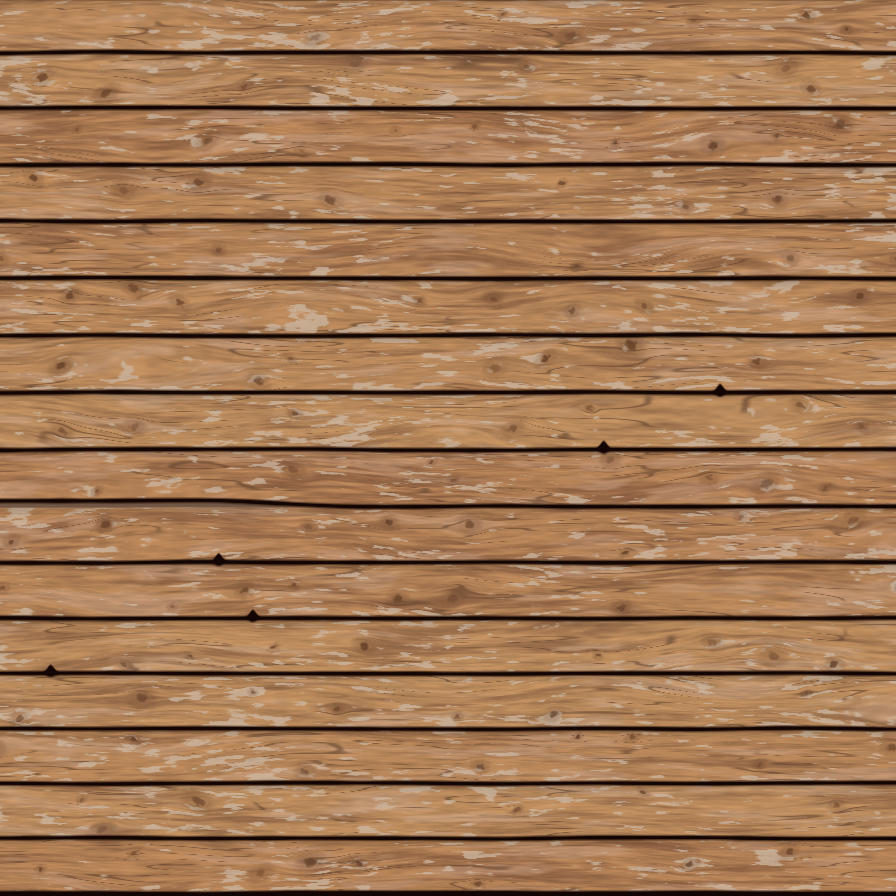
Give the GLSL for this texture, as a WebGL 2 fragment shader.

```glsl
#version 300 es
precision highp float;
// Weathered horizontal timber boards with dark gaps, knots and flaking pale wear.
uniform vec2 u_resolution;
out vec4 fragColor;

const float BOARDS = 16.0;
const float KNOT_COLUMNS = 10.0;
const float KNOT_CHANCE = 0.72;
const float GAP_HALF = 0.027;        // in board heights
const float LIP_HEIGHT = 0.13;       // shaded upper edge of each board
const float SPLIT_BOUNDARY = 7.0;    // gap whose left end is lifted
const float SPLIT_LIFT = 0.10;
const vec3 TAN = vec3(0.71, 0.53, 0.36);
const vec3 BROWN = vec3(0.60, 0.43, 0.30);
const vec3 PALE = vec3(0.74, 0.59, 0.47);
const vec3 FLAKE = vec3(0.80, 0.72, 0.64);
const vec3 CRACK = vec3(0.38, 0.26, 0.18);
const vec3 KNOT = vec3(0.38, 0.24, 0.15);
const vec3 FRINGE = vec3(0.22, 0.13, 0.07);
const vec3 GAP = vec3(0.07, 0.02, 0.01);
const vec3 WEDGE = vec3(0.44, 0.34, 0.27);

float hash(vec2 p) {
    vec3 q = fract(vec3(p.xyx) * 0.1031);
    q += dot(q, q.yzx + 33.33);
    return fract((q.x + q.y) * q.z);
}

float noise(vec2 p) {
    vec2 i = floor(p), f = fract(p);
    f = f * f * (3.0 - 2.0 * f);
    return mix(mix(hash(i), hash(i + vec2(1, 0)), f.x),
               mix(hash(i + vec2(0, 1)), hash(i + vec2(1, 1)), f.x), f.y);
}

float fbm(vec2 p) {
    float sum = 0.0, amp = 0.533;
    for (int i = 0; i < 4; i++) {
        sum += amp * noise(p);
        p = p * 2.03 + 17.3;
        amp *= 0.5;
    }
    return sum;
}

// x: knot darkness, y: vertical bend of the grain around knots
vec2 knots(float x, float v, float row) {
    vec2 result = vec2(0.0);
    float column = floor(x * KNOT_COLUMNS);
    for (float i = -1.0; i <= 1.0; i++) {
        float c = column + i;
        vec2 id = vec2(mod(c, KNOT_COLUMNS), row + 40.0);
        if (hash(id) > KNOT_CHANCE) continue;
        vec2 centre = vec2((c + hash(id + 11.7)) / KNOT_COLUMNS, mix(0.15, 0.85, hash(id + 23.1)));
        float radius = mix(0.05, 0.14, pow(hash(id + 37.9), 1.6));
        vec2 d = vec2((x - centre.x) * BOARDS * 0.85, v - centre.y);
        d.x += d.y * (hash(id + 5.3) - 0.5);
        float dist = length(d) + 0.05 * (noise(d * 22.0 + id * 9.0) - 0.5);
        float core = smoothstep(radius, radius * 0.35, dist);
        float halo = 0.25 * smoothstep(radius * 2.2, radius, dist);
        result.x = max(result.x, max(core * mix(0.55, 1.0, hash(id + 51.0)), halo));
        result.y -= d.y * 0.8 * exp(-dot(d * vec2(0.5, 1.0), d) / (radius * radius * 3.0));
    }
    return result;
}

vec3 board(float x, float v, float row) {
    float seed = row * 7.31 + 60.0;
    vec2 knot = knots(x, v, row);
    float bend = 0.35 * noise(vec2(x * 6.0, v * 1.5 + seed)) + knot.y;
    float g = v + bend + seed * 3.0;

    // broad tone and fine fibres
    float tone = fbm(vec2(x * 7.0, g * 4.0));
    float fibre = fbm(vec2(x * 16.0, g * 17.0));
    float fine = noise(vec2(x * 70.0, g * 38.0));
    vec3 color = mix(TAN, BROWN, smoothstep(0.44, 0.72, 0.5 * (tone + fibre) + 0.1 * (hash(vec2(row, 3.0)) - 0.4)));
    color = mix(color, PALE, 0.75 * smoothstep(0.52, 0.72, fbm(vec2(x * 12.0 + 9.0, g * 6.0))));
    color *= 1.0 + 0.12 * (fine - 0.5) + 0.16 * (0.5 - fibre);
    color *= mix(vec3(0.98, 0.94, 0.92), vec3(1.02, 1.02, 1.0), hash(vec2(row, 8.0)));

    // thin drying cracks along the grain
    float ridge = abs(noise(vec2(x * 9.0, g * 11.0)) - 0.5);
    float crack = smoothstep(0.05, 0.0, ridge) * smoothstep(0.48, 0.7, noise(vec2(x * 13.0, v * 3.0 + seed)));
    color = mix(color, CRACK, 0.6 * crack);

    // pale flakes gather in patches and along the lower edge
    float patches = noise(vec2(x * 8.0, v * 1.6 + seed * 2.0));
    float edge = smoothstep(0.35, 0.05, v) + 0.5 * smoothstep(0.75, 0.9, v);
    float flake = fbm(vec2(x * 42.0, g * 13.0)) + 0.22 * (patches - 0.6) + 0.07 * edge;
    color = mix(color, FLAKE, 0.75 * smoothstep(0.63, 0.74, flake));
    color = mix(color, KNOT, 0.85 * knot.x);

    // shaded lip under the gap above
    float lip = smoothstep(1.0 - LIP_HEIGHT, 1.0 - LIP_HEIGHT * 0.6, v);
    float groove = smoothstep(0.03, 0.0, abs(v - 1.0 + LIP_HEIGHT));
    return color * (1.0 - 0.10 * lip - 0.13 * groove * noise(vec2(x * 12.0, seed)));
}

void main() {
    vec2 uv = gl_FragCoord.xy / u_resolution;
    float pixel = BOARDS / u_resolution.y;
    float drift = 0.00065 - 0.0035 * cos(6.28319 * (uv.y - 0.375));
    float p = (uv.y - drift) * BOARDS;
    float boundary = floor(p + 0.5);
    vec3 color = board(uv.x, fract(p), floor(p));

    // gap line, lifted at one split and notched at random chips
    float d = p - boundary - 0.025 * (noise(vec2(uv.x * 9.0, boundary * 5.0 + 80.0)) - 0.5);
    float lift = boundary == SPLIT_BOUNDARY ? SPLIT_LIFT * smoothstep(0.41, 0.22, uv.x) : 0.0;
    float wedge = smoothstep(-pixel, pixel, d + 0.02) * smoothstep(pixel, -pixel, d - lift);
    color = mix(color, WEDGE, wedge * step(0.001, lift));
    float chipX = hash(vec2(boundary, 91.0));
    float chip = step(0.6, hash(vec2(boundary, 77.0))) * exp(-pow((uv.x - chipX) * 230.0, 2.0));
    float halfWidth = GAP_HALF + 0.008 * (noise(vec2(uv.x * 30.0, boundary + 50.0)) - 0.5) + 0.07 * chip;
    float dist = abs(d - lift - 0.04 * chip) - halfWidth;
    color = mix(color, FRINGE, 0.85 * smoothstep(0.035 + 0.5 * pixel, 0.0, dist));
    color = mix(color, GAP, smoothstep(0.5 * pixel, -0.5 * pixel, dist));
    color = mix(color, GAP, smoothstep(pixel, 0.0, p));
    fragColor = vec4(color, 1.0);
}
```
